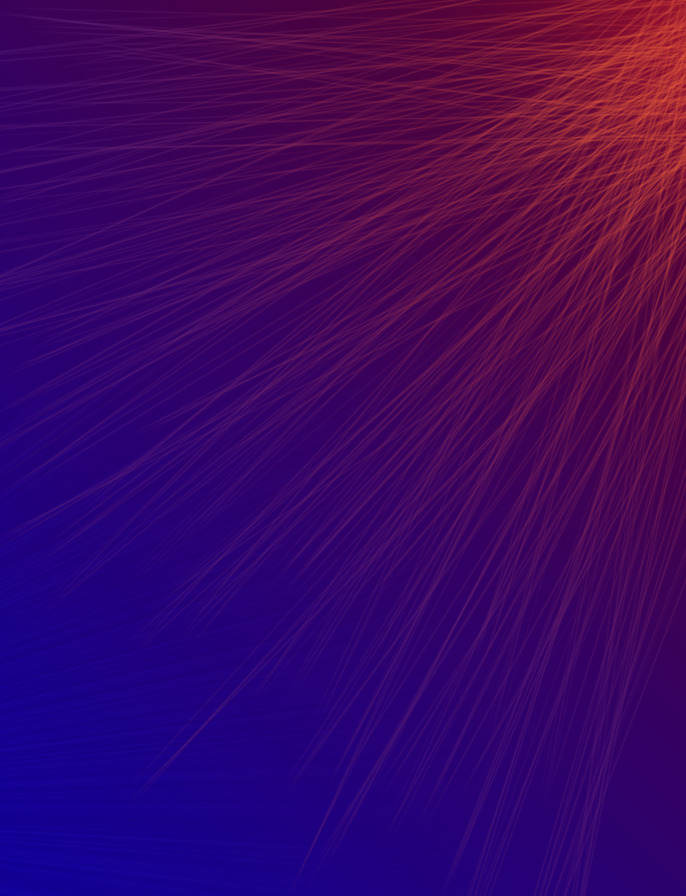
A WebGL 2 fragment shader for this background:

```glsl
#version 300 es
precision highp float;
// Fine glowing strands fanning from a red upper right corner into deep blue.

uniform vec2 u_resolution;
out vec4 fragColor;

const float ASPECT = 0.766;             // canvas width over height
const vec2 SOURCE = vec2(0.86, 0.955);  // where strands gather, beyond the edge
const float PI = 3.14159265;
const int BUNDLES = 72;
const int STRANDS = 4;

float hash(float n) {
    float p = fract(n * 0.1031);
    p *= p + 33.33;
    p *= p + p;
    return fract(p);
}

float valueNoise(float x) {
    float cell = floor(x);
    return mix(hash(cell), hash(cell + 1.0), smoothstep(0.0, 1.0, x - cell));
}

// Diagonal gradient: blue, indigo, plum, crimson.
vec3 backdrop(vec2 p, vec2 blueEnd, vec2 redEnd) {
    vec2 axis = redEnd - blueEnd;
    float t = dot(p - blueEnd, axis) / dot(axis, axis);
    vec3 color = mix(vec3(0.07, 0.0, 0.59), vec3(0.12, 0.0, 0.51), smoothstep(-0.1, 0.22, t));
    color = mix(color, vec3(0.21, 0.005, 0.375), smoothstep(0.1, 0.58, t));
    color = mix(color, vec3(0.29, 0.01, 0.25), smoothstep(0.45, 0.83, t));
    return mix(color, vec3(0.42, 0.02, 0.17), smoothstep(0.75, 1.05, t));
}

float radialGlow(vec2 p, vec2 center, float radius) {
    vec2 d = (p - center) / radius;
    return exp(-dot(d, d));
}

// Faint threads fanning around a point.
float threads(vec2 p, vec2 center, float frequency) {
    vec2 d = p - center;
    float angle = atan(d.y, d.x) + 2.0;
    return 0.6 * valueNoise(angle * frequency) + 0.4 * valueNoise(angle * frequency * 2.3);
}

// Soft line from a to b that dims toward its tip b.
float strand(vec2 p, vec2 a, vec2 b, float width) {
    vec2 axis = b - a;
    vec2 d = p - a;
    float along = dot(d, axis) / dot(axis, axis);
    float across = length(d - axis * along) / width;
    float ends = step(0.0, along) * (1.0 - smoothstep(0.9, 1.0, along));
    return exp(-across * across) * ends;
}

// Each bundle of strands leaves the source apart and meets at one tip.
float strandFan(vec2 p, vec2 source, float width) {
    float light = 0.0;
    for (int i = 0; i < BUNDLES; i++) {
        float seed = float(i) * 17.0 + 3.0;
        float turn = (float(i) + hash(seed)) / float(BUNDLES);
        float angle = PI * mix(0.985, 1.44, turn);
        vec2 ray = vec2(cos(angle), sin(angle));
        vec2 normal = vec2(-ray.y, ray.x);
        vec2 tip = source + ray * mix(0.78, 1.14, hash(seed + 1.0));
        float shift = (hash(seed + 2.0) - 0.5) * 0.16;
        for (int j = 0; j < STRANDS; j++) {
            float id = seed + 1400.0 + float(j) * 31.7;
            float offset = shift + (hash(id) - 0.5) * 0.13;
            float strength = mix(0.2, 0.8, hash(id + 0.37));
            vec2 end = tip + normal * (hash(id + 0.61) - 0.5) * 0.02;
            light += strength * strand(p, source + normal * offset, end, width);
        }
    }
    return light;
}

void main() {
    vec2 p = gl_FragCoord.xy / u_resolution * vec2(ASPECT, 1.0);
    float pixel = 1.0 / u_resolution.y;

    // Background light
    vec3 color = backdrop(p, vec2(0.0, 0.15), vec2(ASPECT, 0.95));
    color += vec3(0.16, 0.04, 0.01) * radialGlow(p, vec2(0.80, 0.96), 0.15);

    // Blue threads, strongest at lower left
    float blueArea = radialGlow(p, vec2(0.0, 0.2), 0.4);
    float weave = threads(p, vec2(-0.5, 0.1), 220.0) - 0.5;
    color += vec3(0.02, 0.04, 0.08) * weave * blueArea;

    // Strands cool from orange to violet with distance
    float reach = distance(p, SOURCE);
    vec3 tint = mix(vec3(0.88, 0.34, 0.22), vec3(0.60, 0.17, 0.27), smoothstep(0.15, 0.45, reach));
    tint = mix(tint, vec3(0.34, 0.11, 0.46), smoothstep(0.35, 0.85, reach));
    float light = strandFan(p, SOURCE, max(0.0010, 0.6 * pixel));
    float cover = 1.0 - exp(-light * mix(0.5, 0.65, smoothstep(0.3, 0.8, reach)));
    color = mix(color, tint, cover);

    fragColor = vec4(color, 1.0);
}
```
